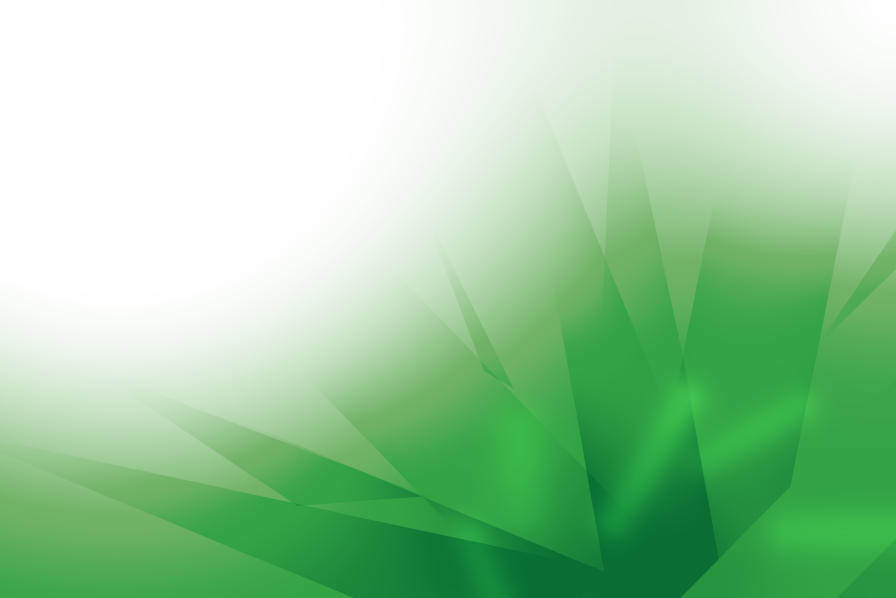
Write a WebGL 1 fragment shader that draws this background.

```glsl
precision highp float;
// Fan of translucent green blades rising from the lower right into white glows.
// A scalar "depth" (0 white, 1 green, 1.5 dark) is built from two radial glows,
// one-sided creases and tapering blades, then coloured by a ramp.
uniform vec2 u_resolution;

const vec3 WHITE = vec3(1.0);
const vec3 LEAF = vec3(0.44, 0.70, 0.40);
const vec3 GREEN = vec3(0.20, 0.64, 0.27);
const vec3 DARK = vec3(0.03, 0.43, 0.20);
const vec3 SHEEN = vec3(0.06, 0.13, 0.04);

// Signed distance to the line a-b, positive on the right of travel
float side(vec2 p, vec2 a, vec2 b) {
  vec2 d = normalize(b - a);
  return dot(p - a, vec2(d.y, -d.x));
}

float cover(float d, float aa) {
  return smoothstep(-aa, aa, d);
}

// Position along a-b, 0 at a and 1 at b
float along(vec2 p, vec2 a, vec2 b) {
  return dot(p - a, b - a) / dot(b - a, b - a);
}

// Shade with one sharp edge; a negative width puts it left of travel
float crease(vec2 p, vec2 a, vec2 b, float width, float aa) {
  float d = side(p, a, b) * sign(width);
  float s = along(p, a, b);
  float ends = smoothstep(0.0, 0.5, s) * (1.0 - smoothstep(0.95, 1.25, s));
  return cover(d, aa) * exp(-max(d, 0.0) / abs(width)) * ends;
}

// Clockwise triangle that gains strength away from its tip
float blade(vec2 p, vec2 tip, vec2 b, vec2 c, float aa) {
  float inside = cover(side(p, tip, b), aa) * cover(side(p, b, c), aa)
               * cover(side(p, c, tip), aa);
  return inside * smoothstep(0.0, 0.6, along(p, tip, 0.5 * (b + c)));
}

// Soft line of light around the segment a-b
float streak(vec2 p, vec2 a, vec2 b, float width) {
  float d = length(p - mix(a, b, clamp(along(p, a, b), 0.0, 1.0))) / width;
  return exp(-d * d);
}

float softSpot(vec2 p, vec2 center, float radius) {
  vec2 q = (p - center) / radius;
  return exp(-dot(q, q));
}

// Vertical fade with a white glow in each upper corner
float baseDepth(vec2 p) {
  float fade = 1.0 - 0.82 * smoothstep(0.15, 1.0, p.y);
  float leftGlow = smoothstep(0.38, 1.05, length(p - vec2(0.20, 0.92)));
  float rightGlow = smoothstep(-0.05, 0.60, length(p - vec2(1.50, 1.0)));
  return fade * leftGlow * rightGlow;
}

float foldShade(vec2 p, float aa) {
  float s = 0.0;
  // Upright folds
  s += 0.10 * crease(p, vec2(0.58, 0.63), vec2(0.986, 0.209), 0.16, aa);
  s += 0.15 * crease(p, vec2(0.86, 0.94), vec2(1.07, 0.43), 0.09, aa);
  s += 0.25 * crease(p, vec2(0.92, 0.56), vec2(1.02, 0.0), -0.12, aa);
  s += 0.10 * crease(p, vec2(1.03, 0.96), vec2(1.012, 0.56), -0.08, aa);
  s += 0.15 * crease(p, vec2(1.055, 0.82), vec2(1.143, 0.404), 0.10, aa);
  s += 0.16 * crease(p, vec2(1.20, 0.69), vec2(1.143, 0.404), -0.14, aa);
  s += 0.22 * crease(p, vec2(1.143, 0.404), vec2(1.20, 0.08), 0.07, aa);
  s += 0.20 * crease(p, vec2(1.445, 0.80), vec2(1.324, 0.19), 0.13, aa);
  s += 0.14 * blade(p, vec2(0.70, 0.67), vec2(0.86, 0.35), vec2(0.81, 0.38), aa);
  s += 0.18 * blade(p, vec2(1.367, 0.42), vec2(1.51, 0.63), vec2(1.51, 0.56), aa);
  // Low folds spreading to the left
  s += 0.20 * crease(p, vec2(0.33, 0.326), vec2(1.02, 0.04), 0.10, aa);
  s += 0.14 * crease(p, vec2(0.488, 0.395), vec2(0.707, 0.17), -0.12, aa);
  s += 0.18 * blade(p, vec2(0.15, 0.385), vec2(0.713, 0.17), vec2(0.498, 0.154), aa);
  s += 0.25 * blade(p, vec2(-0.1, 0.285), vec2(1.0, 0.05), vec2(0.9, -0.127), aa);
  return s;
}

vec3 ramp(float depth) {
  vec3 c = mix(WHITE, LEAF, clamp(depth / 0.65, 0.0, 1.0));
  c = mix(c, GREEN, smoothstep(0.65, 1.0, depth));
  return mix(c, DARK, smoothstep(1.0, 1.5, depth));
}

void main() {
  vec2 p = gl_FragCoord.xy / u_resolution.y;
  p.x *= 1.5 * u_resolution.y / u_resolution.x;
  float aa = 0.8 / u_resolution.y;

  // Base, folds and the dark root of the fan
  float depth = baseDepth(p);
  depth += foldShade(p, aa) * min(depth * 1.5, 1.0);
  depth += 0.38 * softSpot(p, vec2(1.13, 0.0), 0.17);
  depth += 0.15 * softSpot(p, vec2(0.93, 0.04), 0.16);

  // Light running across the blades
  float light = streak(p, vec2(1.15, 0.33), vec2(1.03, 0.13), 0.035);
  light += 0.7 * streak(p, vec2(1.34, 0.32), vec2(1.18, 0.23), 0.035);
  light += 0.6 * streak(p, vec2(0.87, 0.28), vec2(0.88, 0.15), 0.05);
  light += 0.8 * streak(p, vec2(0.79, 0.10), vec2(0.83, 0.0), 0.035);

  // Front panel in the lower right corner
  float panel = cover(side(p, vec2(1.139, 0.0), vec2(1.5, 0.365)), aa);
  float corner = cover(side(p, vec2(1.40, 0.0), vec2(1.5, 0.10)), aa);
  float panelDepth = 1.02 + 0.16 * softSpot(p, vec2(1.18, 0.02), 0.16)
                   - 0.10 * smoothstep(0.15, 0.35, p.y) + 0.14 * corner;
  depth = mix(depth, panelDepth, panel);
  light = mix(light, 0.7 * streak(p, vec2(1.32, 0.11), vec2(1.5, 0.11), 0.04), panel);

  gl_FragColor = vec4(ramp(depth) + SHEEN * light, 1.0);
}
```
